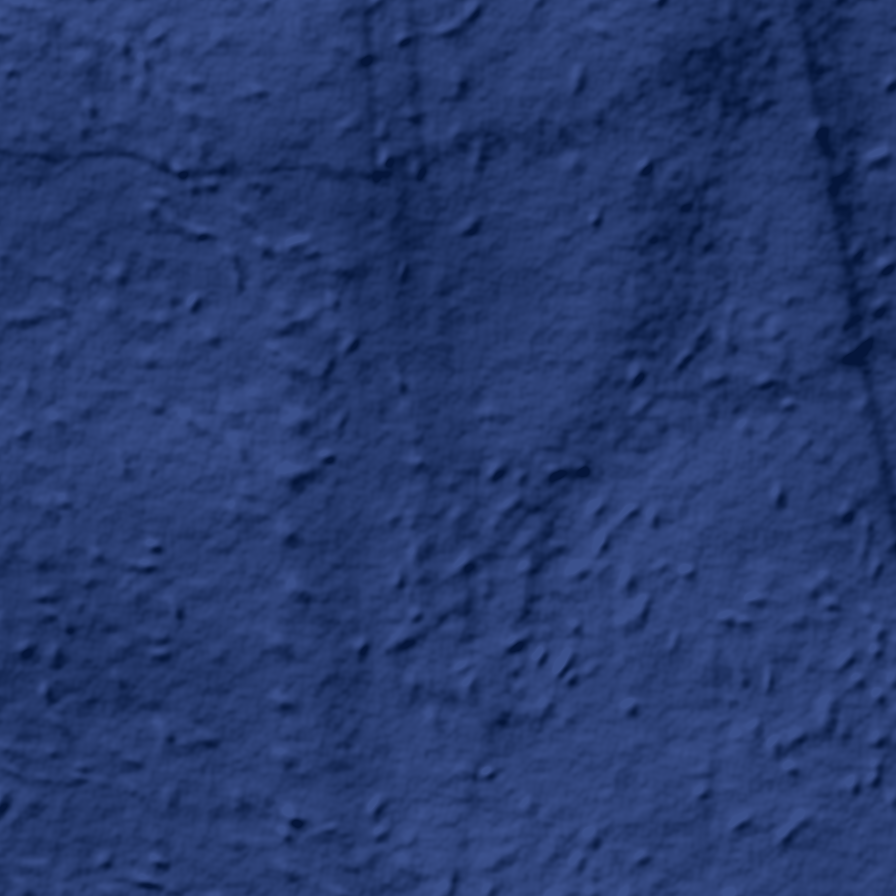
Reproduce this texture procedurally as a Shadertoy shader.

```glsl
// Blue painted sheet with blisters, creases and hanging folds.
// A height field of noise and scattered bumps is lit from the upper left,
// then darkened along warped line segments and broad soiled bands.

float hash(vec2 p) {
    vec3 q = fract(p.xyx * 0.1031);
    q += dot(q, q.yzx + 33.33);
    return fract((q.x + q.y) * q.z);
}

float noise(vec2 p) {
    vec2 i = floor(p), f = fract(p);
    f = f * f * (3.0 - 2.0 * f);
    return mix(mix(hash(i), hash(i + vec2(1, 0)), f.x),
               mix(hash(i + vec2(0, 1)), hash(i + vec2(1, 1)), f.x), f.y);
}

// Soft line from a to b
float crease(vec2 p, vec2 a, vec2 b, float width) {
    vec2 ab = b - a;
    float d = length(p - a - ab * clamp(dot(p - a, ab) / dot(ab, ab), 0.0, 1.0));
    return exp(-d * d / (width * width));
}

// Oval bumps in clusters, leaning right on the right and left on the left
float blisters(vec2 p) {
    vec2 bend = vec2(noise(p * 17.0 + 61.0), noise(p * 17.0 + 83.0)) - 0.5;
    vec2 grid = mat2(0.92, 0.39, -0.39, 0.92) * p * 31.0 + 0.9 * bend + 30.0;
    vec2 cell = floor(grid);
    float lean = mix(-0.3, 1.3, smoothstep(0.28, 0.44, p.x));
    float height = 0.0;
    for (int y = -1; y <= 1; y++)
    for (int x = -1; x <= 1; x++) {
        vec2 id = cell + vec2(x, y);
        vec2 center = id + 0.15 + 0.7 * vec2(hash(id + 3.7), hash(id + 51.3));
        float cluster = smoothstep(0.38, 0.62, noise(id * 0.23 + 4.0));
        float present = step(hash(id + 17.1), 0.14 + 0.5 * cluster);
        float angle = lean + 1.1 * (hash(id + 9.2) - 0.5);
        vec2 along = vec2(cos(angle), sin(angle)), d = grid - center;
        vec2 radius = vec2(0.26 + 0.2 * hash(id + 29.0), 0.25);
        vec2 local = vec2(dot(d, along), dot(d, vec2(-along.y, along.x))) / radius;
        height += present * (0.35 + 0.75 * hash(id + 71.0)) * exp(-dot(local, local));
    }
    return height;
}

// Column of bumps down the seam left of the middle
float seamBumps(vec2 p) {
    float row = floor(p.y * 16.0);
    vec2 d = p - vec2(0.322 + 0.02 * (hash(vec2(row, 5.0)) - 0.5), (row + 0.5) / 16.0);
    d.y += 0.35 * d.x;
    return exp(-dot(d * d, vec2(6000.0, 9000.0))) * smoothstep(0.76, 0.68, p.y);
}

// Vertical folds through the middle
float foldZone(float x) {
    return smoothstep(0.36, 0.41, x) * smoothstep(0.58, 0.48, x);
}

float relief(vec2 p, float rough) {
    float h = 0.65 * noise(p * 24.0) + 0.48 * noise(p * vec2(48, 58) + 8.0);
    h += 0.24 * noise(p * vec2(95, 115)) + 0.11 * noise(p * 180.0 + 5.0);
    h += 0.55 * noise(vec2(p.x * 60.0 + noise(p * 9.0), p.y * 9.0)) * foldZone(p.x) * smoothstep(0.2, 0.45, p.y);
    h += 0.6 * rough * noise(p * 85.0 + 20.0);
    return h + blisters(p) + 1.3 * seamBumps(p);
}

void mainImage(out vec4 fragColor, in vec2 fragCoord) {
    vec2 p = fragCoord / iResolution.xy;
    vec2 q = p + 0.022 * (vec2(noise(p * 15.0), noise(p * 15.0 + 40.0)) - 0.5);
    q += 0.01 * (vec2(noise(p * 50.0), noise(p * 50.0 + 40.0)) - 0.5);

    // Wide soiled bands
    float band = crease(q, vec2(0.83, 1.0), vec2(0.74, 0.62), 0.07);
    band = max(band, 0.7 * crease(q, vec2(0.74, 0.62), vec2(0.62, 0.45), 0.05));
    band = max(band, 0.85 * crease(q, vec2(0.92, 1.0), vec2(0.96, 0.64), 0.04));
    band = max(band, 0.5 * crease(q, vec2(0.36, 0.6), vec2(0.40, 0.0), 0.028));
    band *= 0.3 + 0.5 * noise(p * vec2(40, 14)) + 0.6 * noise(p * vec2(95, 60));

    // Thin, nearly straight lines
    float line = crease(q, vec2(0.0, 0.825), vec2(0.42, 0.808), 0.006);
    line = max(line, crease(p, vec2(0.408, 1.02), vec2(0.418, 0.80), 0.007));
    line = max(line, 0.6 * crease(p, vec2(0.455, 1.02), vec2(0.472, 0.80), 0.007));
    line = max(line, crease(p, vec2(0.89, 1.02), vec2(0.965, 0.60), 0.008));
    line = max(line, crease(p, vec2(0.965, 0.60), vec2(1.01, 0.36), 0.008));
    line = max(line, 0.3 * crease(p, vec2(0.81, 0.4), vec2(0.79, 0.05), 0.006));
    line *= 0.5 + 0.7 * noise(p * 55.0 + 31.0);

    // Ragged creases
    float crack = crease(q, vec2(0.42, 0.808), vec2(0.68, 0.87), 0.013);
    crack = max(crack, crease(q, vec2(0.68, 0.87), vec2(0.83, 0.96), 0.018));
    crack = max(crack, crease(q, vec2(0.95, 0.60), vec2(0.71, 0.50), 0.014));
    crack = max(crack, crease(q, vec2(0.65, 0.48), vec2(0.44, 0.26), 0.012));
    crack = max(crack, 0.7 * crease(q, vec2(0.44, 0.23), vec2(0.56, 0.20), 0.010));
    crack = max(crack, crease(q, vec2(0.63, 0.42), vec2(0.55, 0.18), 0.012));
    crack = max(crack, crease(q, vec2(0.55, 0.18), vec2(0.50, -0.02), 0.010));
    crack *= 0.15 + 1.1 * noise(p * 85.0 + 13.0);

    // Slope toward the light, with shadows deeper than highlights
    float rough = clamp(band + crack, 0.0, 1.0);
    float slope = relief(p, rough) - relief(p + vec2(-0.0032, 0.0042), rough);
    float tone = 0.8 + slope * (slope > 0.0 ? 1.5 : 2.2);

    // Broad unevenness, dim lower left and streaked folds
    tone += 0.5 * (noise(p * 4.0 + 2.0) - 0.5) + 0.28 * (noise(p * 12.0) - 0.5);
    tone -= 0.3 * smoothstep(0.55, 0.0, p.x) * smoothstep(0.6, 0.0, p.y);
    tone -= 0.45 * foldZone(p.x) * noise(vec2(p.x * 50.0, p.y * 4.0)) * smoothstep(0.2, 0.5, p.y);
    tone -= 0.8 * band + 0.65 * line + 0.65 * crack;

    vec3 shadowBlue = vec3(0.075, 0.148, 0.318);
    vec3 paintBlue = vec3(0.188, 0.268, 0.485);
    vec3 color = mix(shadowBlue, paintBlue, clamp(tone, -0.5, 1.4));
    fragColor = vec4(color, 1.0);
}
```
